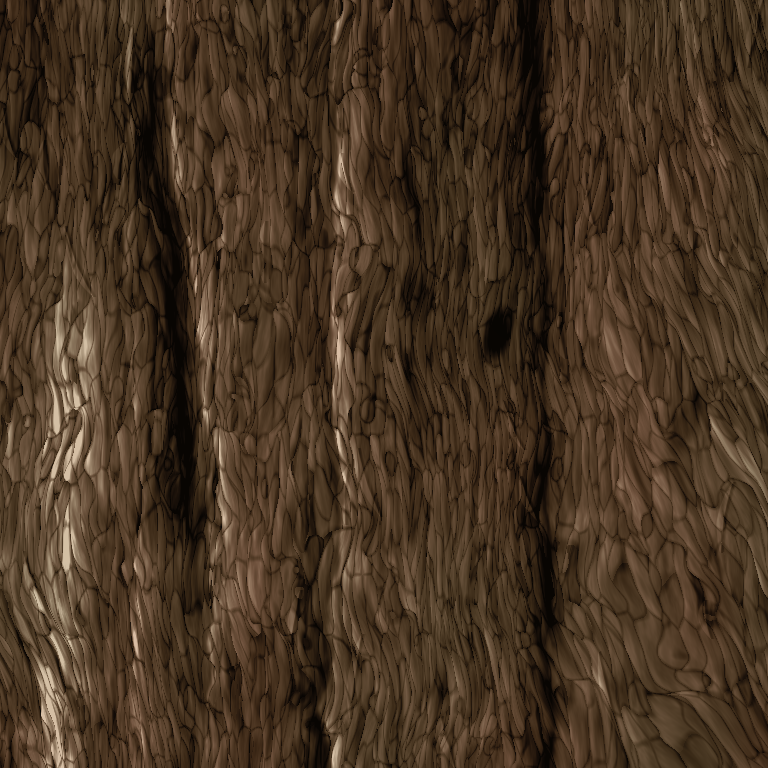
Give the GLSL for this texture, as a WebGL 2 fragment shader.

```glsl
#version 300 es
precision highp float;
uniform vec2 u_resolution;
out vec4 fragColor;

float hash(vec2 cell) {
  vec3 q = fract(cell.xyx * vec3(0.1031, 0.1030, 0.0973));
  q += dot(q, q.yzx + 33.33);
  return fract((q.x + q.y) * q.z);
}

float noise(vec2 q) {
  vec2 cell = floor(q), f = fract(q);
  f = f * f * (3.0 - 2.0 * f);
  float low = mix(hash(cell), hash(cell + vec2(1, 0)), f.x);
  float high = mix(hash(cell + vec2(0, 1)), hash(cell + vec2(1, 1)), f.x);
  return mix(low, high, f.y);
}

float fbm(vec2 q) {
  float sum = 0.0, weight = 0.53;
  for (int i = 0; i < 4; i++) {
    sum += weight * noise(q);
    q = q * 2.03 + 17.7;
    weight *= 0.5;
  }
  return sum;
}

// Cellular flake: xy = offset from its centre, z = distance to edge, w = id
vec4 flake(vec2 q) {
  vec2 cell = floor(q), offset = vec2(0);
  float nearest = 9.0, second = 9.0, id = 0.0;
  for (int j = -1; j <= 1; j++)
  for (int i = -1; i <= 1; i++) {
    vec2 c = cell + vec2(i, j);
    vec2 d = q - c - vec2(hash(c), hash(c + 71.3));
    float len = length(d);
    if (len < nearest) {
      second = nearest;
      nearest = len;
      offset = d;
      id = hash(c + 37.9);
    } else second = min(second, len);
  }
  return vec4(offset, second - nearest, id);
}

// Grain coordinates: wavy trunk, leaning strands towards the right
vec2 grain(vec2 p) {
  float lean = 0.32 * smoothstep(0.6, 1.1, p.x) * (p.y - 0.5);
  float sway = 0.075 * noise(p * vec2(4.0, 3.0)) + 0.022 * noise(p * vec2(13.0, 9.0) + 5.0);
  return vec2(p.x + lean + sway, p.y + 0.02 * noise(p * 14.0));
}

// Lit edge: abrupt on its left, fading to the right
float crest(float d, float width) {
  return smoothstep(-0.004, 0.003, d) * exp(-max(d, 0.0) / width);
}

float seam(float d, float left, float right) {
  return exp(-abs(d) / (d < 0.0 ? left : right));
}

float knot(vec2 d, vec2 radius, float slant) {
  d.x -= slant * d.y;
  return 1.0 - smoothstep(0.35, 1.3, length(d / radius));
}

// Loose strip: x = lit body, y = shadow on its right
vec2 strip(vec2 p, float seed) {
  vec2 d = p - vec2(hash(vec2(seed, 1.0)), hash(vec2(seed, 2.0)));
  float size = mix(0.025, 0.06, hash(vec2(seed, 3.0)));
  float along = d.y / size;
  d.x -= (hash(vec2(seed, 4.0)) - 0.65) * 0.7 * d.y + 0.006 * along * along;
  float width = 0.0045 * max(1.0 - along * along, 0.0);
  float body = 1.0 - smoothstep(width - 0.001, width + 0.001, abs(d.x));
  float shade = 1.0 - smoothstep(0.0, 0.004, abs(d.x - width - 0.002));
  return vec2(body, shade) * step(abs(along), 0.97);
}

vec3 barkColour(float tone) {
  vec3 stops[7] = vec3[7](vec3(0.03, 0.018, 0.01), vec3(0.11, 0.07, 0.04),
    vec3(0.23, 0.16, 0.09), vec3(0.32, 0.24, 0.16), vec3(0.43, 0.33, 0.25),
    vec3(0.58, 0.49, 0.40), vec3(0.84, 0.75, 0.66));
  float t = clamp(tone + 1.0, 0.0, 5.999);
  int i = int(t);
  return mix(stops[i], stops[i + 1], fract(t));
}

void main() {
  vec2 p = gl_FragCoord.xy / u_resolution;
  vec2 g = grain(p);
  float y = p.y;

  // Overlapping plates, small scales and fibres
  vec2 fray = vec2(noise(g * vec2(70.0, 24.0)), noise(g * vec2(60.0, 30.0) + 9.0));
  vec4 plate = flake(g * vec2(34.0, 5.5) + 0.7 * fray);
  vec2 tilted = g + vec2((plate.w - 0.5) * 0.3 * g.y, 0.0);
  vec4 scale = flake(tilted * vec2(85.0, 14.0) + 0.8 * fray.yx);
  float fibre = fbm(tilted * vec2(150.0, 18.0));
  float relief = 3.2 * (fibre - 0.5) + 0.6 * (plate.w - 0.5) - 0.5 * plate.x;
  relief += 0.8 * (scale.w - 0.5) - 0.8 * scale.x;
  relief -= 0.9 * (1.0 - smoothstep(0.0, 0.18, scale.z));
  relief -= 0.9 * (1.0 - smoothstep(0.0, 0.12, plate.z));

  // Crests of the trunk folds, with ragged outlines
  float x = p.x + 0.022 * (fbm(p * vec2(18.0, 14.0)) - 0.5) + 0.006 * (fray.x - 0.5);
  float dA = x - mix(0.272, 0.215, smoothstep(0.35, 1.0, y));
  float dB = x - 0.434 - 0.009 * sin(11.6 * y - 2.5);
  float dC = x - mix(0.18, 0.158, y);
  float dD = (x - 0.085 + 0.03 * (0.4 - y)) / 0.035;
  float light = 2.3 * crest(dA, 0.02) + 2.3 * crest(dB, 0.018) + 1.4 * crest(dC, 0.012);
  light += 1.9 * exp(-dD * dD) * (1.0 - smoothstep(0.4, 0.75, y));

  // Crevices and hollows
  float hollow = smoothstep(0.22, 0.4, y) * (1.0 - smoothstep(0.84, 0.98, y));
  float dark = (0.8 + 2.6 * hollow) * seam(dA + 0.024, 0.03, 0.012);
  dark += (0.7 + 1.3 * (1.0 - smoothstep(0.0, 0.25, y))) * seam(dB + 0.008, 0.03, 0.006);
  dark += 1.7 * seam(x - 0.535, 0.012, 0.025) * smoothstep(0.25, 0.5, y) * (1.0 - smoothstep(0.75, 0.95, y));
  dark += 2.8 * seam(x - mix(0.718, 0.698, y), 0.022, 0.009);
  dark += 2.6 * knot(vec2(x, y) - vec2(0.645, 0.565), vec2(0.019, 0.035), 0.2);
  dark += 1.3 * knot(vec2(x, y) - vec2(0.895, 0.445), vec2(0.02, 0.055), 0.4);

  // Broad shading
  float tone = 2.1 + 1.0 * (fbm(p * vec2(9.0, 3.0)) - 0.5) - 0.45 * smoothstep(0.55, 1.0, y);
  tone -= 0.3 * smoothstep(0.53, 0.58, x) * (1.0 - smoothstep(0.69, 0.73, x));
  tone -= 0.6 * (1.0 - smoothstep(0.02, 0.15, x)) * smoothstep(0.5, 0.9, y);
  tone += light - dark + relief * (1.0 + 0.35 * light);

  // Peeling strips
  for (int i = 0; i < 22; i++) {
    vec2 peel = strip(p + 0.004 * (fray - 0.5), float(i) + 3.0);
    tone += 0.75 * peel.x - 0.9 * peel.y * (1.0 - peel.x);
  }

  vec3 tint = mix(vec3(1.03, 0.98, 0.97), vec3(0.97, 1.01, 0.98), noise(p * vec2(12.0, 5.0)));
  fragColor = vec4(barkColour(tone) * tint, 1.0);
}
```
